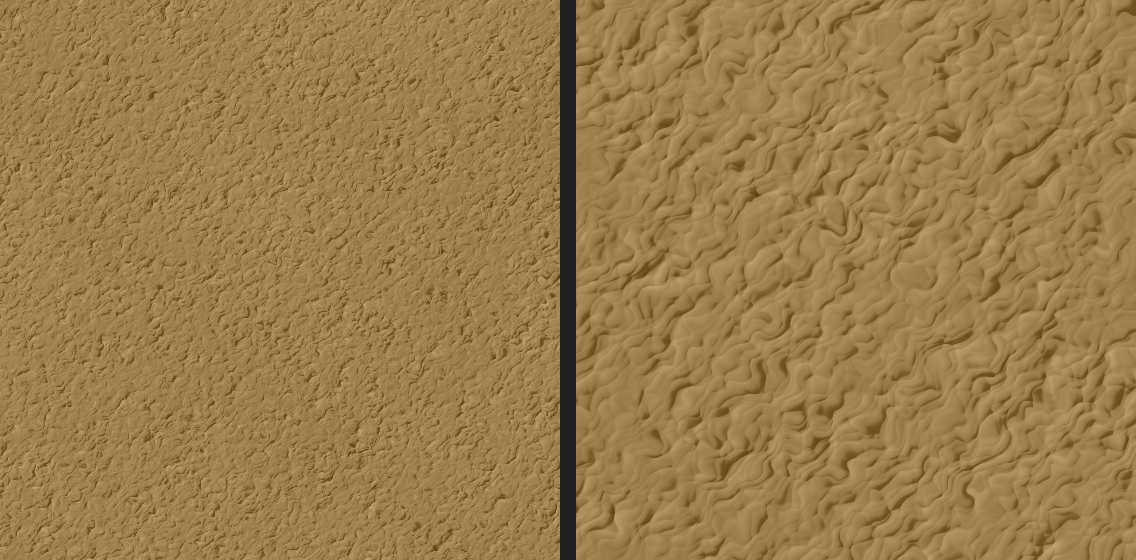
Left: the whole. Right: its middle third, enlarged.
Write a three.js fragment shader that draws this texture.

```glsl
// Rough ochre plaster with fine diagonal wrinkles, lit from the upper left.
varying vec2 vUv;

vec2 hash2(vec2 cell) {
  vec3 p = fract(cell.xyx * vec3(0.1031, 0.1030, 0.0973));
  p += dot(p, p.yzx + 33.33);
  return fract((p.xx + p.yz) * p.zy);
}

// Smooth two-channel value noise, 0 to 1
vec2 noise2(vec2 p) {
  vec2 cell = floor(p);
  vec2 f = fract(p);
  f = f * f * (3.0 - 2.0 * f);
  vec2 low = mix(hash2(cell), hash2(cell + vec2(1.0, 0.0)), f.x);
  vec2 high = mix(hash2(cell + vec2(0.0, 1.0)), hash2(cell + 1.0), f.x);
  return mix(low, high, f.y);
}

// Slope of soft cellular bumps: blended offset from the nearest centres
vec2 bumpSlope(vec2 p) {
  vec2 cell = floor(p);
  vec2 slope = vec2(0.0);
  float total = 0.0;
  for (int y = -1; y <= 1; y++) {
    for (int x = -1; x <= 1; x++) {
      vec2 id = cell + vec2(float(x), float(y));
      vec2 offset = p - id - hash2(id);
      float weight = exp(-13.0 * dot(offset, offset));
      slope += weight * offset;
      total += weight;
    }
  }
  return slope / max(total, 1e-6);
}

void main() {
  // Wrinkled coordinates, turned and slightly stretched along the rising diagonal
  vec2 warped = vUv + 0.009 * (noise2(vUv * 55.0 + 7.0) - 0.5)
                    + 0.006 * (noise2(vUv * 120.0 + 31.0) - 0.5);
  vec2 grain = mat2(0.82, -0.57, 0.57, 0.82) * warped;
  grain = grain * vec2(0.82, 1.15) + 3.0;

  // Three sizes of bumps, each shaded by its slope towards the light
  vec2 light = vec2(-0.35, 0.94);
  float relief = 0.36 * dot(bumpSlope(grain * 49.0), light)
               + 0.52 * dot(bumpSlope(grain * 88.0 + 19.0), light)
               + 0.50 * dot(bumpSlope(grain * 160.0 + 53.0), light);
  relief *= mix(0.6, 1.4, noise2(vUv * 36.0 + 11.0).x);

  // Sparse shadowed creases on the steepest sides, plus broad faint stains
  float crease = smoothstep(0.17, 0.5, -relief);
  float stain = 0.6 * noise2(vUv * 5.0 + 2.0).x + 0.4 * noise2(vUv * 13.0 + 5.0).y;
  float tone = 0.15 * relief - 0.10 * crease + 0.035 * (stain - 0.5);

  vec3 ochre = vec3(0.629, 0.498, 0.306);
  gl_FragColor = vec4(ochre + tone * vec3(1.0, 0.98, 0.95), 1.0);
}
```
